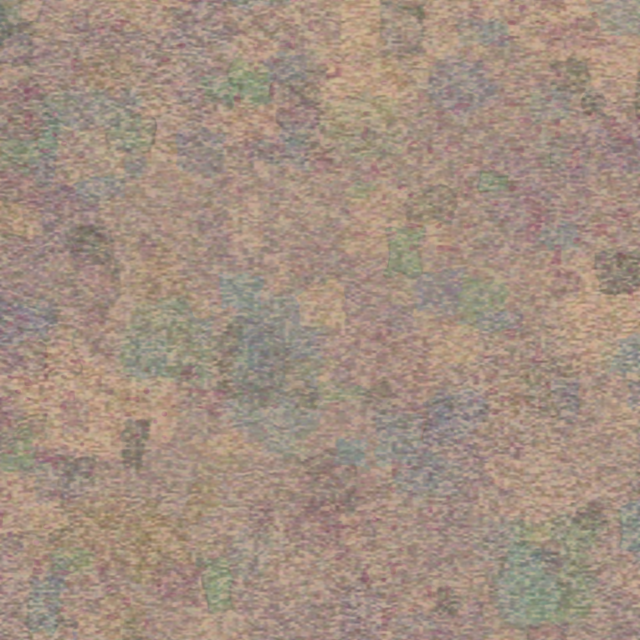
Reproduce this texture procedurally as a WebGL 2 fragment shader.

```glsl
#version 300 es
precision highp float;
// Faded patchwork textile: blocky worn patches under short horizontal thread flecks.

#define LAYERS 4
#define FIRST_GRID 3.8
#define GRID_GROWTH 1.5
#define PATCH_OPACITY 0.66
#define EDGE_WEAR 0.16
#define THREADS vec2(125.0, 235.0)
#define THREAD_CONTRAST 0.25
#define DYE_SCATTER 0.065
#define GROUND vec3(0.655, 0.570, 0.515)
#define PEACH vec3(0.775, 0.655, 0.545)
#define MAGENTA vec3(0.610, 0.400, 0.450)

uniform vec2 u_resolution;
out vec4 fragColor;

const vec3 DYES[8] = vec3[8](
    vec3(0.545, 0.605, 0.490),   // sage
    vec3(0.595, 0.480, 0.475),   // rose
    vec3(0.540, 0.525, 0.545),   // slate
    vec3(0.760, 0.640, 0.530),   // peach
    vec3(0.645, 0.560, 0.445),   // ochre
    vec3(0.480, 0.460, 0.410),   // olive
    vec3(0.530, 0.580, 0.560),   // teal
    vec3(0.590, 0.515, 0.520));  // mauve

float hash(vec2 p) {
    return fract(sin(dot(p, vec2(12.9898, 78.233))) * 43758.5453);
}

float noise(vec2 p) {
    vec2 cell = floor(p), f = fract(p);
    f = f * f * (3.0 - 2.0 * f);
    return mix(mix(hash(cell), hash(cell + vec2(1, 0)), f.x),
               mix(hash(cell + vec2(0, 1)), hash(cell + vec2(1, 1)), f.x), f.y);
}

float fbm(vec2 p) {
    float sum = 0.0, weight = 0.5;
    for (int i = 0; i < 4; i++) {
        sum += weight * noise(p);
        p = p * 2.03 + 17.3;
        weight *= 0.5;
    }
    return sum / 0.9375;
}

float roundedBox(vec2 p, vec2 halfSize, float radius) {
    vec2 q = abs(p) - halfSize + radius;
    return length(max(q, 0.0)) + min(max(q.x, q.y), 0.0) - radius;
}

// Lays one grid of jittered patches over the cloth.
vec3 addPatches(vec3 cloth, vec2 uv, float grid, float seed, float wear) {
    vec2 p = uv * grid + seed * 3.7;
    vec2 home = floor(p);
    for (int y = -1; y <= 1; y++) {
        for (int x = -1; x <= 1; x++) {
            vec2 cell = home + vec2(x, y);
            vec2 key = cell + seed * 31.0;
            vec2 jitter = vec2(hash(key + 1.3), hash(key + 2.7));
            vec2 halfSize = 0.18 + 0.32 * vec2(hash(key + 4.1), hash(key + 5.9));
            float radius = min(halfSize.x, halfSize.y) * pow(hash(key + 6.2), 3.0);
            float d = roundedBox(p - cell - jitter, halfSize, radius) + wear;
            float present = step(0.48, hash(key + 7.7));
            float opacity = PATCH_OPACITY * (0.4 + 0.6 * hash(key + 8.5)) * present;
            vec3 dye = DYES[int(hash(key + 9.4) * 7.99)];
            cloth = mix(cloth, dye, opacity * smoothstep(0.04, -0.04, d));
            // Some patches keep a dark outline.
            float rim = smoothstep(0.07, 0.0, abs(d)) * step(0.8, hash(key + 11.2));
            cloth = mix(cloth, DYES[5], 0.4 * rim * present);
        }
    }
    return cloth;
}

void main() {
    vec2 uv = gl_FragCoord.xy / u_resolution;

    // Ground cloth with broad fading
    vec3 cloth = mix(GROUND, DYES[7], 0.6 * smoothstep(0.45, 0.75, fbm(uv * 4.0 + 3.0)));
    cloth = mix(cloth, PEACH, 0.4 * smoothstep(0.50, 0.75, fbm(uv * 9.0 + 40.0)));

    // Patches from large to small, with ragged edges
    vec2 bend = vec2(noise(uv * 17.0), noise(uv * 17.0 + 50.0)) - 0.5;
    vec2 fray = vec2(noise(uv * 75.0 + 9.0), noise(uv * 75.0 + 70.0)) - 0.5;
    vec2 ragged = uv + 0.018 * bend + 0.012 * fray;
    float grid = FIRST_GRID;
    for (int i = 0; i < LAYERS; i++) {
        float wear = EDGE_WEAR * (fbm(uv * 28.0 + float(i) * 11.0) - 0.45);
        cloth = addPatches(cloth, ragged, grid, float(i) + 1.0, wear);
        grid *= GRID_GROWTH;
    }

    // Clustered magenta specks
    float cluster = smoothstep(0.50, 0.70, fbm(uv * 5.0 + 90.0));
    float speck = smoothstep(0.70, 0.90, noise(uv * vec2(70.0, 85.0) + 8.0));
    cloth = mix(cloth, MAGENTA, 0.5 * cluster * speck);

    // Short threads in light and dark, stronger in some areas
    vec2 thread = uv * THREADS + vec2(0.0, 1.5 * noise(uv * 45.0));
    float fleck = 0.65 * noise(thread) + 0.35 * noise(uv * vec2(205.0, 260.0) + 5.0) - 0.5;
    float rows = sin(uv.y * 830.0 + 3.0 * noise(uv * vec2(22.0, 40.0)));
    float strength = 0.6 + 0.8 * fbm(uv * 7.0 + 60.0);
    cloth += THREAD_CONTRAST * strength * fleck * vec3(1.04, 1.0, 0.92);
    cloth += 0.008 * rows * smoothstep(0.35, 0.65, noise(uv * 6.0 + 21.0));
    cloth = mix(cloth, PEACH, 0.25 * smoothstep(0.08, 0.30, fleck));

    // Uneven dye from thread to thread
    vec2 fiber = uv * vec2(120.0, 190.0);
    vec3 tint = vec3(noise(fiber + 13.0), noise(fiber + 37.0), noise(fiber + 71.0)) - 0.5;
    cloth += DYE_SCATTER * (tint - dot(tint, vec3(0.333)));

    fragColor = vec4(clamp(cloth, 0.0, 1.0), 1.0);
}
```
